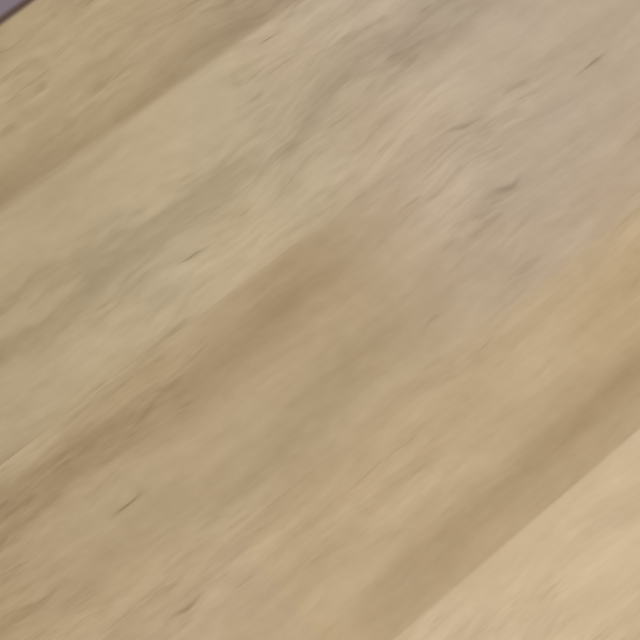
This texture is drawn by a three.js fragment shader. Its source:

```glsl
varying vec2 vUv;

float hash(vec2 p) {
  return fract(sin(dot(p, vec2(127.1, 311.7))) * 43758.545);
}

float noise(vec2 p) {
  vec2 i = floor(p), f = fract(p);
  f = f * f * (3.0 - 2.0 * f);
  return mix(mix(hash(i), hash(i + vec2(1.0, 0.0)), f.x),
             mix(hash(i + vec2(0.0, 1.0)), hash(i + vec2(1.0, 1.0)), f.x), f.y);
}

// Layered noise centred on zero
float fbm(vec2 p) {
  float sum = 0.0, amp = 0.5;
  for (int i = 0; i < 4; i++) {
    sum += amp * (noise(p) - 0.5);
    p = p * 2.03 + vec2(17.3, 9.1);
    amp *= 0.5;
  }
  return sum;
}

float edge(float at, float x, float soft) {
  return smoothstep(at - soft, at + soft, x);
}

float band(float x, float centre, float width) {
  float d = (x - centre) / width;
  return exp(-d * d);
}

// Sparse soft flecks in a jittered grid, each of its own size and depth
float flecks(vec2 p) {
  vec2 g = p * vec2(4.0, 7.0);
  vec2 cell = floor(g);
  vec2 centre = 0.3 + 0.4 * vec2(hash(cell + 3.7), hash(cell + 8.2));
  vec2 d = (fract(g) - centre) / vec2(4.0, 7.0);
  d.y += 0.02 * (noise(p * 35.0) - 0.5);
  vec2 core = d / (vec2(0.024, 0.004) * mix(0.5, 1.1, hash(cell + 5.1)));
  vec2 halo = d / vec2(0.04, 0.014);
  float depth = step(0.8, hash(cell + 1.3)) * mix(0.25, 1.0, hash(cell + 6.4));
  return depth * (exp(-dot(core, core)) + 0.25 * exp(-dot(halo, halo)));
}

void main() {
  // Slightly fanned plank coordinates: along and across the boards
  float along = dot(vUv, vec2(0.78, 0.62));
  float across = (vUv.y - 0.79 * vUv.x) / (1.0 - 0.13 * vUv.x);
  float row = floor((across + 0.128) / 0.4);

  // Grain space, gently bent so that the streaks swirl
  float bend = 0.08 * fbm(vec2(along * 4.0, across * 6.0) + 31.0);
  vec2 p = vec2(along + 3.17 * row, across + bend);
  float broad = fbm(p * vec2(4.0, 11.0));
  float streak = fbm(p * vec2(9.0, 34.0) + 4.0);
  float fine = fbm(p * vec2(24.0, 100.0) + 9.0);

  // Board tones, from the lower right to the upper left
  vec3 honey = mix(vec3(0.728, 0.64, 0.518), vec3(0.735, 0.643, 0.507), edge(0.39, along, 0.01));
  vec3 beige = mix(vec3(0.70, 0.613, 0.482), vec3(0.728, 0.645, 0.535), smoothstep(0.7, 1.0, along));
  vec3 cream = mix(vec3(0.70, 0.63, 0.505), vec3(0.745, 0.672, 0.55), smoothstep(0.3, 0.75, along));
  vec3 olive = vec3(0.682, 0.602, 0.475);
  vec3 col = vec3(0.795, 0.705, 0.572);
  col = mix(col, honey, edge(-0.528, across, 0.007));
  col = mix(col, beige, edge(-0.128, across, mix(0.07, 0.012, smoothstep(0.7, 1.0, along))));
  col = mix(col, cream, edge(0.272, across, mix(0.06, 0.012, band(along, 0.62, 0.22))));
  col = mix(col, olive, edge(0.672, across, 0.012));

  // Cool greyish light towards the upper right
  float cool = smoothstep(0.65, 1.2, along) * smoothstep(-0.25, 0.1, across);
  col = mix(col, vec3(0.715, 0.643, 0.557), 0.85 * cool);

  // Wide dark heartwood bands, broken by the grain
  float bent = across + 0.6 * bend + 0.08 * broad;
  float dark = 0.07 * band(bent, 0.19, 0.055) * smoothstep(1.0, 0.6, along);
  dark += 0.055 * band(bent, -0.43, 0.055) * edge(-0.528, across, 0.007) * smoothstep(0.4, 0.65, along);
  dark += 0.075 * band(bent, 0.48, 0.055) * smoothstep(-0.2, 0.15, broad + streak);
  dark += 0.04 * band(across, 0.69, 0.05) * edge(0.672, across, 0.012);
  col -= dark * vec3(1.0, 1.0, 0.92);

  // Grain and mottling, livelier in some patches than in others
  float lively = mix(0.6, 1.3, smoothstep(-0.12, 0.15, fbm(vec2(along * 3.0, across * 5.0) + 52.0)));
  col += vec3(1.0, 1.0, 0.95) * (0.075 * broad + lively * (0.065 * streak + 0.048 * fine));
  col += 0.016 * fbm(vUv * 5.0 + 21.0) * vec3(1.0, 0.0, -1.0);
  col += 0.025 * fbm(vUv * vec2(50.0, 60.0));

  // Thin dark wisps gathered in the lively patches, and lone flecks
  float thread = fbm(p * vec2(13.0, 62.0) + 71.0);
  col -= 0.035 * smoothstep(0.1, 0.28, thread) * smoothstep(0.8, 1.2, lively);
  col -= vec3(0.11, 0.11, 0.10) * flecks(p + vec2(0.31, 0.13));

  // Shaded skirting corner
  float corner = vUv.y - 0.72 * vUv.x;
  col = mix(col, vec3(0.36, 0.29, 0.25), smoothstep(0.955, 0.967, corner));
  col = mix(col, vec3(0.50, 0.45, 0.48), smoothstep(0.967, 0.98, corner));

  gl_FragColor = vec4(col, 1.0);
}
```
